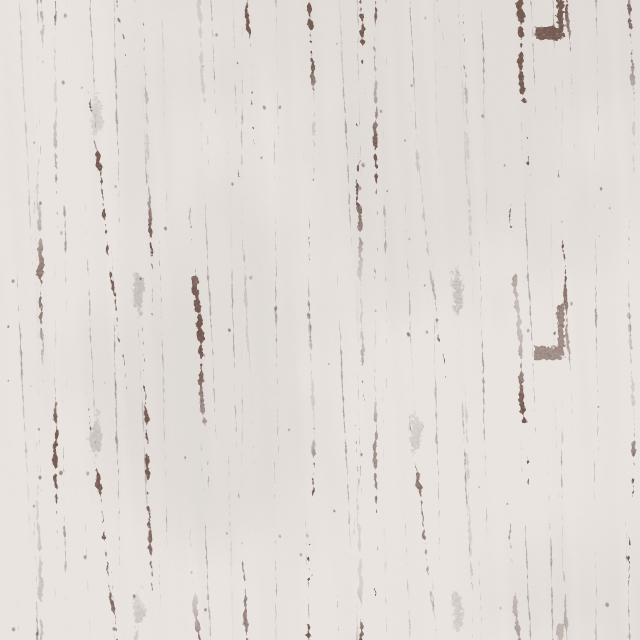
Give the GLSL for this texture, as a WebGL 1 fragment shader.

```glsl
precision highp float;
// Weathered off-white painted wood: soft mottling and faint vertical streaks,
// crossed by broken, slightly slanted cracks where brown wood shows through.
// The wear repeats on a half-canvas tile, while its strength varies freely.
uniform vec2 u_resolution;

const vec3 PALE_PAINT = vec3(0.915, 0.896, 0.876);
const vec3 SHADED_PAINT = vec3(0.876, 0.857, 0.840);
const vec3 BARE_WOOD = vec3(0.450, 0.355, 0.320);
const vec3 WORN_GREY = vec3(0.600, 0.565, 0.545);
const float TILE = 0.5;

float hash(vec2 p) {
  return fract(sin(dot(p, vec2(127.1, 311.7))) * 43758.5453);
}

float noise(vec2 p) {
  vec2 cell = floor(p);
  vec2 f = fract(p);
  f = f * f * (3.0 - 2.0 * f);
  float low = mix(hash(cell), hash(cell + vec2(1.0, 0.0)), f.x);
  float high = mix(hash(cell + vec2(0.0, 1.0)), hash(cell + 1.0), f.x);
  return mix(low, high, f.y);
}

float fbm(vec2 p) {
  return 0.55 * noise(p) + 0.3 * noise(p * 2.1 + 7.3) + 0.15 * noise(p * 4.3 + 3.1);
}

// Signed offset from the nearest tiled copy of a point
vec2 tileOffset(vec2 uv, vec2 center) {
  return mod(uv - center + 0.5 * TILE, TILE) - 0.5 * TILE;
}

// Slow change of wear across the canvas
float wear(vec2 uv, float seed) {
  return smoothstep(0.25, 0.75, noise(uv * vec2(4.0, 5.0) + seed * 17.3));
}

// Coverage of one crack: a nearly straight line split into small ragged chips
float crack(vec2 uv, vec2 center, float slope, float halfLength, float width,
            float seed, float rough, float soft) {
  float y = tileOffset(uv, center).y;
  float wobble = width * (0.9 * (noise(vec2(y * 20.0, seed)) - 0.5)
                        + 0.7 * (noise(vec2(y * 110.0, seed + 5.0)) - 0.5));
  float x = tileOffset(uv, vec2(center.x - slope * y + wobble, 0.0)).x;
  float ends = smoothstep(0.0, 0.10, halfLength - abs(y));
  float chips = 0.55 * noise(vec2(y * 125.0, seed + 9.0))
              + 0.45 * noise(vec2(y * 38.0, seed + 13.0));
  float reach = width * (chips * 1.9 - 0.62 - 0.7 * (1.0 - ends));
  return smoothstep(soft, -soft, abs(x) + rough * width - reach);
}

// Soft upright patch of rubbed paint
float smudge(vec2 uv, vec2 center, vec2 size, float rough) {
  float d = length(tileOffset(uv, center) / size);
  return smoothstep(1.1, 0.7, d + rough + 0.9 * (noise(uv * vec2(90.0, 45.0)) - 0.5));
}

// Ragged rectangular flake
float flake(vec2 offset, vec2 halfSize, float rough, float soft) {
  vec2 q = abs(offset) - halfSize;
  return smoothstep(soft, -soft, max(q.x, q.y) + rough * 0.009);
}

// Tiny ragged chips scattered over a grid
float specks(vec2 uv, float rough, float soft) {
  vec2 grid = uv * 26.0;
  vec2 cell = floor(grid);
  vec2 spot = 0.2 + 0.6 * vec2(hash(cell + 3.7), hash(cell + 8.1));
  float radius = mix(0.0008, 0.0026, hash(cell + 5.5));
  float d = length((fract(grid) - spot) / 26.0 * vec2(1.0, 0.8));
  float strength = mix(0.25, 0.7, hash(cell + 2.3));
  return strength * step(0.88, hash(cell + 1.9))
       * smoothstep(soft, -soft, d + rough * 0.002 - radius);
}

void main() {
  vec2 uv = gl_FragCoord.xy / u_resolution;
  float soft = 0.8 / min(u_resolution.x, u_resolution.y);
  float rough = 0.6 * noise(uv * 200.0) + 0.4 * noise(uv * 370.0 + 9.0) - 0.5;
  float grain = noise(uv * 420.0) - 0.5;

  // Painted ground
  float mottle = smoothstep(0.36, 0.70, fbm(uv * vec2(3.2, 2.6) + 4.0));
  float leanX = uv.x + 0.06 * uv.y;
  float streak = noise(vec2(leanX * 62.0, uv.y * 2.5)) - 0.5;
  float shade = clamp(0.08 + 0.75 * mottle + 0.4 * streak + 0.2 * grain, 0.0, 1.0);
  vec3 color = mix(PALE_PAINT, SHADED_PAINT, shade);

  // Rubbed smudges and hairlines
  float grey = 0.0;
  for (int i = 0; i < 2; i++) {
    float s = float(i) + 41.0;
    vec2 center = TILE * vec2(hash(vec2(s, 1.0)), hash(vec2(s, 2.0)));
    float rubbed = smudge(uv, center, vec2(0.010, 0.032), rough);
    grey = max(grey, 0.4 * rubbed * wear(uv, s));
  }
  for (int i = 0; i < 12; i++) {
    float s = float(i) + 61.0;
    vec2 center = TILE * vec2((float(i) + hash(vec2(s, 1.0))) / 12.0, hash(vec2(s, 2.0)));
    float halfLength = mix(0.08, 0.22, hash(vec2(s, 3.0)));
    float line = crack(uv, center, 0.05 * hash(vec2(s, 4.0)), halfLength, 0.0016, s, rough, soft);
    grey = max(grey, line * mix(0.1, 0.85, wear(uv, s)));
  }
  color = mix(color, WORN_GREY, grey * (0.9 + 0.6 * grain));

  // Deep cracks, specks and a hooked flake
  float wood = specks(uv, rough, soft);
  for (int i = 0; i < 7; i++) {
    float s = float(i) + 21.0;
    vec2 center = TILE * vec2((float(i) + hash(vec2(s, 1.0))) / 7.0, hash(vec2(s, 2.0)));
    float halfLength = mix(0.15, 0.26, hash(vec2(s, 3.0)));
    float worn = wear(uv, s);
    float width = mix(0.0034, 0.0060, hash(vec2(s, 5.0))) * mix(0.65, 1.0, worn);
    float line = crack(uv, center, 0.19 * hash(vec2(s, 4.0)), halfLength, width, s, rough, soft);
    wood = max(wood, line * mix(0.14, 1.0, worn));
  }
  vec2 hook = tileOffset(uv, vec2(0.356, 0.448));
  float hooked = max(flake(hook, vec2(0.020, 0.010), rough, soft),
                     flake(hook - vec2(0.020, 0.036), vec2(0.005, 0.040), rough, soft));
  wood = max(wood, hooked * smoothstep(0.45, 0.8, uv.x) * mix(0.3, 1.0, uv.y));
  color = mix(color, BARE_WOOD, clamp(wood * (1.0 + 0.3 * grain), 0.0, 1.0));

  gl_FragColor = vec4(color, 1.0);
}
```
